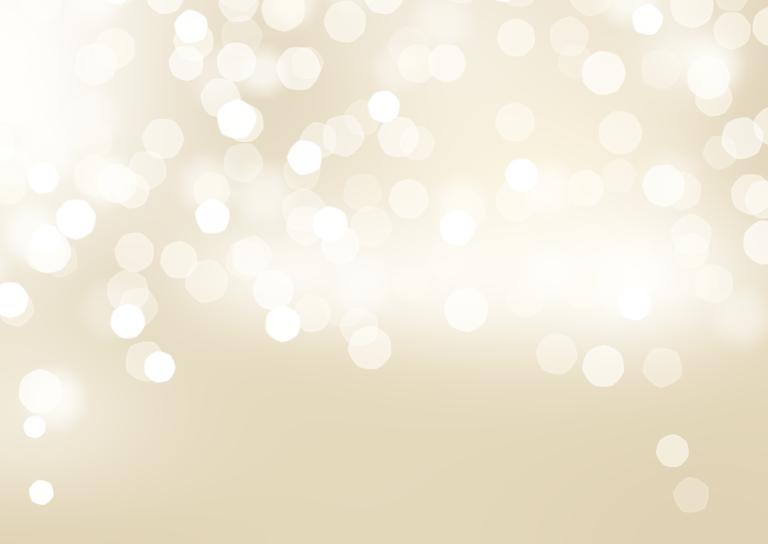
Reproduce this background procedurally as a WebGL 2 fragment shader.

```glsl
#version 300 es
precision highp float;
// Champagne backdrop with soft white glows and scattered polygonal bokeh lights.

uniform vec2 u_resolution;
out vec4 fragColor;

vec3 hash3(vec2 cell) {
  vec3 q = fract(cell.xyx * vec3(0.1031, 0.1030, 0.0973));
  q += dot(q, q.yxz + 33.33);
  return fract((q.xxy + q.yzz) * q.zyx);
}

// Elliptical falloff, 1 at the center.
float glow(vec2 p, vec2 center, vec2 radius) {
  vec2 q = (p - center) / radius;
  return exp(-dot(q, q));
}

// Radius measure between a circle and a regular polygon.
float roundedPolygon(vec2 q, float sides, float turn) {
  float sector = 6.2831853 / sides;
  float a = mod(atan(q.y, q.x + 1e-6) + turn, sector) - 0.5 * sector;
  return length(q) * mix(1.0, cos(a) / cos(0.5 * sector), 0.35);
}

// Lights crowd the upper part and thin out below, except at the left edge.
float density(vec2 p) {
  float crowd = smoothstep(0.27, 0.5, p.y);
  crowd *= 1.0 - 0.4 * glow(p, vec2(0.92, 0.85), vec2(0.16, 0.2));
  crowd = max(crowd, 0.6 * glow(p, vec2(0.08, 0.32), vec2(0.14, 0.2)));
  return max(crowd, 0.05);
}

// Coverage of one jittered grid of lights.
float bokeh(vec2 p, float size, vec2 radii, float blur, float chance, vec2 alphas, float seed) {
  vec2 home = floor(p / size);
  float clear = 1.0;
  for (int j = -1; j <= 1; j++) {
    for (int i = -1; i <= 1; i++) {
      vec2 cell = home + vec2(i, j);
      vec3 place = hash3(cell + seed);
      vec3 look = hash3(cell + seed + 71.7);
      vec2 center = (cell + 0.1 + 0.8 * place.xy) * size;
      if (place.z > chance * density(center)) continue;
      float radius = mix(radii.x, radii.y, sqrt(look.x));
      float d = roundedPolygon(p - center, 5.0 + floor(look.y * 3.0), look.z * 6.28) - radius;
      float edge = max(blur * radius, 0.7 / u_resolution.y);
      float disc = 1.0 - smoothstep(-edge, edge, d);
      float alpha = mix(alphas.x, alphas.y, look.y);
      float rim = smoothstep(-0.2 * radius, -0.05 * radius, d) * (1.0 - alpha);
      clear *= 1.0 - disc * alpha * (1.0 + 0.2 * rim);
    }
  }
  return 1.0 - clear;
}

void main() {
  vec2 p = gl_FragCoord.xy / u_resolution.y;
  p.x *= 1.4144 * u_resolution.y / u_resolution.x;

  vec3 white = vec3(1.0, 0.998, 0.985);
  vec3 cream = vec3(0.995, 0.97, 0.89);
  vec3 sand = vec3(0.897, 0.851, 0.738);
  vec3 shade = vec3(0.82, 0.75, 0.61);

  // Sand ground, paler toward the top, with darker hollows.
  vec3 color = mix(sand, vec3(0.925, 0.89, 0.81), smoothstep(0.3, 0.75, p.y));
  float hollow = 0.35 * glow(p, vec2(0.22, 0.48), vec2(0.13, 0.13))
               + 0.35 * glow(p, vec2(0.48, 0.83), vec2(0.2, 0.18))
               + 0.45 * glow(p, vec2(1.42, 0.8), vec2(0.15, 0.3))
               + 0.25 * glow(p, vec2(1.3, 0.0), vec2(0.35, 0.25))
               + 0.3 * glow(p, vec2(0.0, 0.0), vec2(0.4, 0.1));
  color = mix(color, shade, min(hollow, 1.0));

  // Cream warmth, then the white corner and the central band.
  color = mix(color, cream, 0.75 * glow(p, vec2(0.98, 0.65), vec2(0.3, 0.24)));
  color = mix(color, white, 0.45 * glow(p, vec2(0.06, 0.24), vec2(0.24, 0.16)));
  color = mix(color, white, 0.35 * glow(p, vec2(0.82, 0.92), vec2(0.2, 0.16)));
  color = mix(color, white, glow(p, vec2(0.0, 0.88), vec2(0.29, 0.38)));
  color = mix(color, white, 0.8 * glow(p, vec2(0.54, 0.5), vec2(0.21, 0.11)));
  color = mix(color, white, 0.75 * glow(p, vec2(0.84, 0.49), vec2(0.22, 0.13)));
  color = mix(color, white, 0.95 * glow(p, vec2(1.16, 0.49), vec2(0.23, 0.14)));
  color = mix(color, white, 0.7 * glow(p, vec2(1.27, 0.9), vec2(0.09, 0.07)));

  // Lights from hazy to crisp.
  float haze = bokeh(p, 0.15, vec2(0.035, 0.05), 0.6, 0.6, vec2(0.3, 0.8), 3.0);
  float pale = bokeh(p, 0.1, vec2(0.03, 0.041), 0.04, 0.8, vec2(0.25, 0.65), 19.0);
  float veil = bokeh(p, 0.12, vec2(0.032, 0.042), 0.04, 0.7, vec2(0.35, 0.75), 47.0);
  float bright = bokeh(p, 0.125, vec2(0.02, 0.038), 0.07, 0.42, vec2(0.97, 1.0), 88.0);
  color = mix(color, white, haze);
  color = mix(color, mix(cream, white, 0.7), pale);
  color = mix(color, white, veil);
  color = mix(color, vec3(1.0), bright);

  fragColor = vec4(color, 1.0);
}
```
